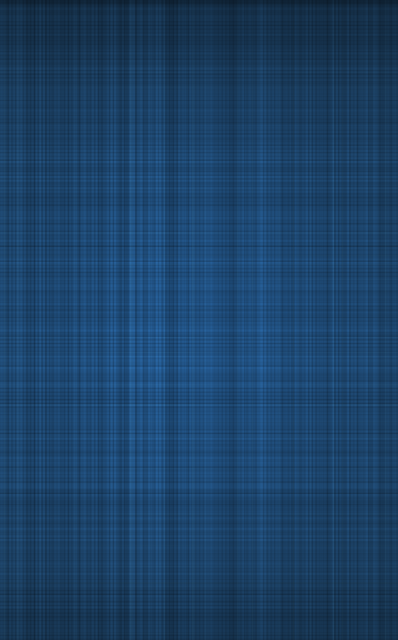
Write a Shadertoy shader that draws this pattern.

```glsl
const vec2 THREADS = vec2(106.0, 171.0);
const float STRANDS_PER_THREAD = 2.0;
const vec3 GLOW_BLUE = vec3(0.128, 0.322, 0.520);
const vec3 EDGE_BLUE = vec3(0.096, 0.215, 0.325);
const vec3 PALE_STRAND = vec3(0.030, 0.050, 0.052);

float hash(float n, float seed) {
    vec3 p = fract(vec3(n, seed, n + seed) * vec3(0.1031, 0.1030, 0.0973));
    p += dot(p, p.yzx + 33.33);
    return fract((p.x + p.y) * p.z);
}

float noise(float x, float seed) {
    float i = floor(x);
    float f = x - i;
    return mix(hash(i, seed), hash(i + 1.0, seed), f * f * (3.0 - 2.0 * f));
}

// Random value of a strand, blended over one pixel at its border
float strandValue(float x, float pixel, float seed) {
    float border = floor(x + 0.5);
    float blend = clamp((x - border) / pixel + 0.5, 0.0, 1.0);
    return mix(hash(border - 1.0, seed), hash(border, seed), blend);
}

float gapIntegral(float x, float gap) {
    return floor(x) * gap + min(fract(x), gap);
}

// Box-filtered gap between threads, of uneven depth
float gapShade(float x, float pixel, float gap, float seed) {
    float coverage = (gapIntegral(x + 0.5 * pixel, gap)
                    - gapIntegral(x - 0.5 * pixel, gap)) / pixel;
    return coverage * mix(0.4, 1.6, strandValue(x, pixel, seed));
}

// Streaks from single strands up to soft bands, centred on zero
float streaks(float x, float pixel, float decay, float seed) {
    float tone = 0.50 * (strandValue(x, pixel, seed) - 0.5);
    float weight = 0.34;
    float scale = 0.40;
    for (int i = 0; i < 4; i++) {
        tone += weight * (noise(x * scale, seed + 7.0 * float(i + 1)) - 0.5);
        scale *= 0.45;
        weight *= decay;
    }
    return tone;
}

// Sparse bright strands that fade in and out along their length
float paleStrand(float across, float along, float pixel, float seed) {
    float pick = smoothstep(0.86, 1.0, strandValue(across, pixel, seed));
    float fade = noise(along * 5.0 + seed, seed + 2.0);
    return pick * mix(0.5, 1.0, fade);
}

float band(float x, float centre, float width) {
    float d = (x - centre) / width;
    return exp(-d * d);
}

void mainImage(out vec4 fragColor, in vec2 fragCoord) {
    vec2 uv = fragCoord / iResolution.xy;
    vec2 thread = uv * THREADS;
    vec2 pixel = THREADS / iResolution.xy;
    vec2 strand = thread * STRANDS_PER_THREAD;
    vec2 strandPixel = pixel * STRANDS_PER_THREAD;

    // Soft central light, darkest along the top
    vec2 offset = (uv - vec2(0.49, 0.47)) / vec2(0.62, 0.42);
    float glow = exp(-dot(offset, offset));
    vec3 color = mix(EDGE_BLUE, GLOW_BLUE, glow);
    color *= 1.0 - 0.20 * smoothstep(0.80, 1.0, uv.y);
    color *= 1.0 - 0.25 * smoothstep(0.985, 1.0, uv.y);
    color *= 1.0 - 0.10 * smoothstep(0.15, 0.0, uv.y);

    // Warp and weft tones
    float warp = streaks(strand.x, strandPixel.x, 0.68, 11.0);
    float weft = streaks(strand.y, strandPixel.y, 0.60, 47.0);
    color *= 1.0 + 0.37 * warp;
    color *= 1.0 + 0.23 * weft;
    color *= 1.0 + 0.10 * band(uv.x, 0.385, 0.018);
    color *= 1.0 + 0.05 * band(uv.y, 0.440, 0.015);

    // Dark gaps of the weave
    color *= 1.0 - 0.10 * gapShade(thread.x, pixel.x, 0.36, 211.0);
    color *= 1.0 - 0.08 * gapShade(thread.y, pixel.y, 0.36, 173.0);

    // Pale strands
    float pale = paleStrand(strand.x, uv.y, strandPixel.x, 83.0)
               + 0.6 * paleStrand(strand.y, uv.x, strandPixel.y, 131.0);
    color += PALE_STRAND * pale * mix(0.7, 1.1, glow);

    fragColor = vec4(clamp(color, 0.0, 1.0), 1.0);
}
```
